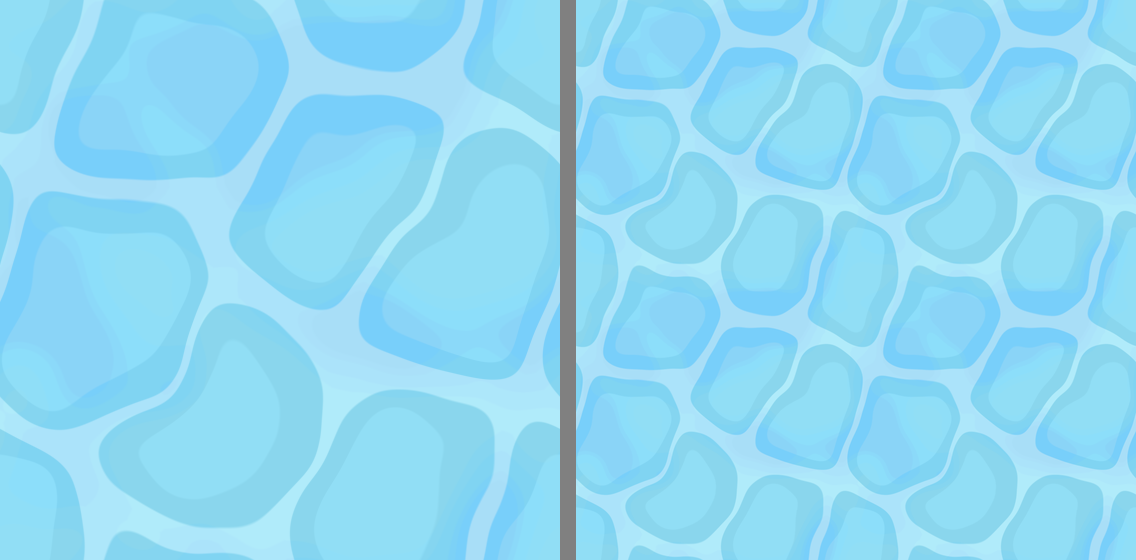
Left: one tile. Right: repeated 2 by 2.
Write a Shadertoy shader that draws this texture.

```glsl
// Stylised pool water: pale veins of light around rounded cells with a darker rim.
// Cells are a wrapped Voronoi diagram with smooth corners, bent by gradient noise;
// a second, posterised noise shifts the tint between teal, sky and soft blue.

const int CELLS = 7;
const float CORNER_SHARPNESS = 30.0;
const float VEIN_HALF_WIDTH = 0.012;
const float RIM_DEPTH = 0.056;

vec2 hash2(vec2 p) {
    p = vec2(dot(p, vec2(127.1, 311.7)), dot(p, vec2(269.5, 183.3)));
    return fract(sin(p) * 43758.5);
}

// Unit gradient at a lattice corner, repeating every period corners
vec2 gradientAt(vec2 corner, float period, float seed) {
    float angle = 6.2832 * hash2(mod(corner, period) + seed).x;
    return vec2(cos(angle), sin(angle));
}

// Gradient noise that wraps over the unit square
float wrapNoise(vec2 uv, float period, float seed) {
    vec2 p = uv * period;
    vec2 i = floor(p), f = fract(p);
    vec2 u = f * f * f * (f * (f * 6.0 - 15.0) + 10.0);
    vec2 e = vec2(0.0, 1.0);
    float a = dot(gradientAt(i, period, seed), f);
    float b = dot(gradientAt(i + e.yx, period, seed), f - e.yx);
    float c = dot(gradientAt(i + e.xy, period, seed), f - e.xy);
    float d = dot(gradientAt(i + e.yy, period, seed), f - e.yy);
    return mix(mix(a, b, u.x), mix(c, d, u.x), u.y);
}

// Jittered point of an evenly spread lattice on the torus
vec2 cellSite(int i, float jitter) {
    vec2 even = vec2(1.0, 3.0) * float(i) / float(CELLS);
    return even + jitter * (hash2(vec2(float(i), 4.0)) - 0.5);
}

// Offset from p to the nearest copy of a site
vec2 wrapOffset(vec2 site, vec2 p) {
    vec2 offset = site - p;
    return offset - round(offset);
}

// Distance to the cell border, with corners rounded by a smooth minimum
float borderDistance(vec2 p, float jitter, float sharpness) {
    vec2 nearest = vec2(1.0);
    for (int i = 0; i < CELLS; i++) {
        vec2 r = wrapOffset(cellSite(i, jitter), p);
        if (dot(r, r) < dot(nearest, nearest)) nearest = r;
    }
    float sum = 0.0;
    for (int i = 0; i < CELLS; i++) {
        vec2 base = wrapOffset(cellSite(i, jitter), p);
        for (int k = 0; k < 9; k++) {
            vec2 r = base + vec2(float(k % 3 - 1), float(k / 3 - 1));
            vec2 across = r - nearest;
            if (dot(across, across) > 0.0001) {
                float d = dot(0.5 * (nearest + r), normalize(across));
                sum += exp(-sharpness * d);
            }
        }
    }
    return -log(sum) / sharpness;
}

// Antialiased step
float edge(float value, float threshold, float width) {
    return smoothstep(threshold - width, threshold + width, value);
}

// Picks a tint from three, by the soft steps towards sky and teal
vec3 tinted(vec3 blue, vec3 sky, vec3 teal, vec2 steps) {
    return mix(mix(blue, sky, steps.x), teal, steps.y);
}

void mainImage(out vec4 fragColor, in vec2 fragCoord) {
    vec2 uv = fragCoord / iResolution.xy;
    float pixel = 1.0 / iResolution.y;

    // Bent cells
    vec2 bend = vec2(wrapNoise(uv, 4.0, 11.0), wrapNoise(uv, 4.0, 37.0));
    vec2 ripple = vec2(wrapNoise(uv, 9.0, 53.0), wrapNoise(uv, 9.0, 71.0));
    vec2 p = uv + 0.075 * bend + 0.012 * ripple;
    float depth = borderDistance(p, 0.13, CORNER_SHARPNESS);

    // Vein and rim outlines of uneven width
    float veinWidth = VEIN_HALF_WIDTH + 0.012 * wrapNoise(uv, 5.0, 19.0);
    float rimDepth = RIM_DEPTH + 0.035 * wrapNoise(uv, 5.0, 83.0);
    float inCell = edge(depth, veinWidth, pixel);
    float inCore = edge(depth, rimDepth, pixel);

    // Posterised tint, leaning to teal in the middle of each cell
    float tone = wrapNoise(uv, 3.0, 5.0) + 0.4 * wrapNoise(uv, 6.0, 29.0);
    tone += 2.0 * max(depth, 0.0);
    float soft = fwidth(tone) + 0.0001;
    float toSky = 0.5 * (edge(tone, -0.1, soft) + edge(tone, -0.04, soft));
    float toTeal = 0.5 * (edge(tone, 0.09, soft) + edge(tone, 0.2, soft));
    vec2 steps = vec2(toSky, toTeal);

    // Colours of the three layers
    vec3 vein = tinted(vec3(0.66, 0.87, 0.97), vec3(0.67, 0.89, 0.98), vec3(0.69, 0.92, 0.98), steps);
    vec3 rim = tinted(vec3(0.47, 0.81, 0.98), vec3(0.50, 0.83, 0.95), vec3(0.54, 0.84, 0.93), steps);
    vec3 core = tinted(vec3(0.54, 0.83, 0.97), vec3(0.55, 0.87, 0.98), vec3(0.57, 0.87, 0.96), steps);

    fragColor = vec4(mix(vein, mix(rim, core, inCore), inCell), 1.0);
}
```
